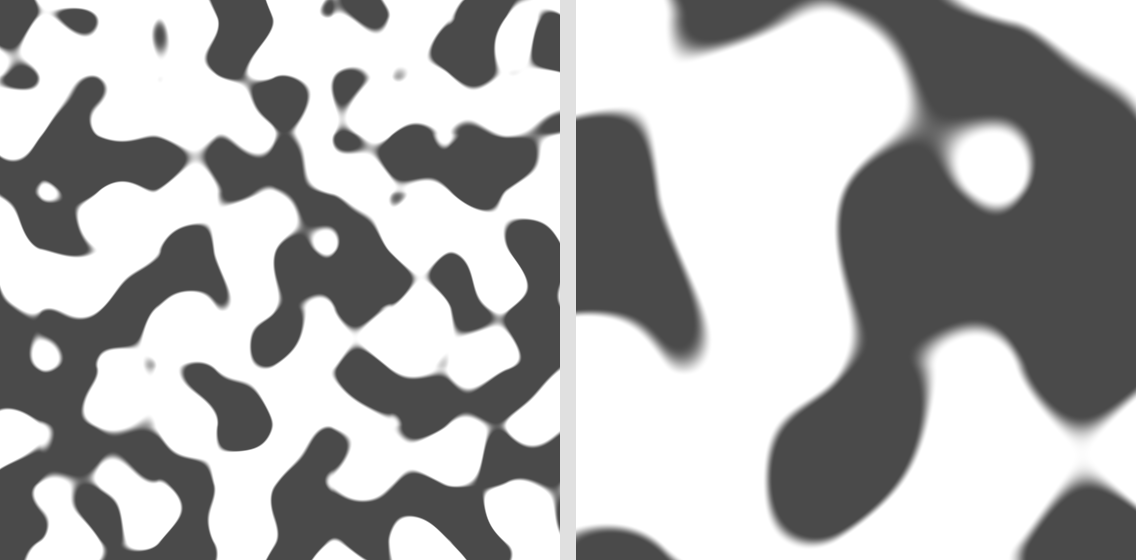
Left, the full canvas; right, a detail of the centre.
Write a three.js fragment shader that draws this texture.

```glsl
// Irregular dark grey islands on white, joined by soft, narrow necks.
// One octave of gradient noise is cut just below its mean, with a
// narrow soft ramp that widens where the noise runs flat.

#define CELLS 9.6           // noise cells across the canvas
#define LEVEL -0.030        // noise value at the middle of an edge
#define SOFTNESS 0.027      // half width of the edge ramp, in noise units
#define OFFSET vec2(23.3, 41.7)
#define INK vec3(0.29)
#define PAPER vec3(1.0)

varying vec2 vUv;

// Random gradient of a lattice point; its length varies as well.
vec2 latticeGradient(vec2 cell) {
  vec2 seed = vec2(dot(cell, vec2(127.1, 311.7)),
                   dot(cell, vec2(269.5, 183.3)));
  return 2.0 * fract(sin(seed) * 43758.5453) - 1.0;
}

// Slope of one lattice corner, seen from a point inside the cell.
float cornerSlope(vec2 cell, vec2 local, vec2 corner) {
  return dot(latticeGradient(cell + corner), local - corner);
}

// Smooth noise around zero.
float gradientNoise(vec2 p) {
  vec2 cell = floor(p);
  vec2 local = fract(p);
  vec2 blend = local * local * (3.0 - 2.0 * local);
  float lower = mix(cornerSlope(cell, local, vec2(0.0, 0.0)),
                    cornerSlope(cell, local, vec2(1.0, 0.0)), blend.x);
  float upper = mix(cornerSlope(cell, local, vec2(0.0, 1.0)),
                    cornerSlope(cell, local, vec2(1.0, 1.0)), blend.x);
  return mix(lower, upper, blend.y);
}

void main() {
  float height = gradientNoise(vUv * CELLS + OFFSET);

  // Low ground is ink, high ground is paper.
  float paperMask = smoothstep(LEVEL - SOFTNESS, LEVEL + SOFTNESS, height);
  gl_FragColor = vec4(mix(INK, PAPER, paperMask), 1.0);
}
```
